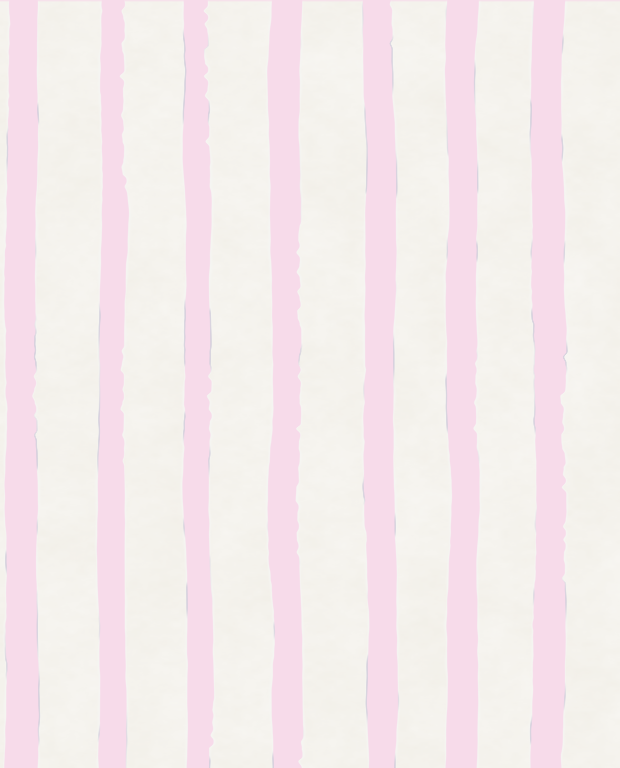
This pattern is drawn by a Shadertoy shader. Its source:

```glsl
// Seven hand-painted vertical pink stripes with uneven, torn edges on mottled cream paper.
#define STRIPES 7
#define FIRST_CENTRE 0.0368
#define SPACING 0.1412
#define WANDER 0.0085
#define EDGE_WOBBLE 0.0060
#define FINE_WOBBLE 0.0016
#define TEAR 0.0075
#define MOTTLE 0.026
#define PAPER vec3(0.959, 0.951, 0.929)
#define PINK vec3(0.969, 0.859, 0.918)
#define RIM vec3(0.962, 0.966, 0.955)
#define FLECK vec3(0.76, 0.74, 0.82)

float hash(vec2 p) {
    return fract(sin(dot(p, vec2(127.1, 311.7))) * 43758.5453);
}

float noise(vec2 p) {
    vec2 i = floor(p), f = fract(p);
    f = f * f * (3.0 - 2.0 * f);
    return mix(mix(hash(i), hash(i + vec2(1, 0)), f.x),
               mix(hash(i + vec2(0, 1)), hash(i + vec2(1, 1)), f.x), f.y);
}

float fbm(vec2 p) {
    float sum = 0.0, amp = 0.5;
    for (int i = 0; i < 4; i++) {
        sum += amp * noise(p);
        p = p * 2.1 + 17.3;
        amp *= 0.5;
    }
    return sum / 0.9375;
}

// Noise along a line, centred on zero; each integer seed gives its own line.
float wobble(float y, float seed) {
    return noise(vec2(y, seed)) - 0.5;
}

// Outward displacement of one painted edge.
float edgeShape(float y, float seed, float tearing) {
    float patches = smoothstep(0.55, 0.8, noise(vec2(y * 5.0, seed + 3.0)));
    float chips = noise(vec2(y * 95.0, seed + 4.0));
    return EDGE_WOBBLE * wobble(y * 9.0, seed)
         + FINE_WOBBLE * wobble(y * 48.0, seed + 1.0)
         - TEAR * tearing * patches * chips * chips;
}

vec3 paperColour(vec2 p) {
    float cloud = fbm(p * 14.0) - 0.5;
    float fibre = fbm(p * vec2(60.0, 95.0) + 40.0) - 0.5;
    return PAPER + MOTTLE * (cloud + 0.7 * fibre) * vec3(0.7, 0.8, 1.2);
}

void mainImage(out vec4 fragColor, in vec2 fragCoord) {
    vec2 p = fragCoord / iResolution.x;
    float top = iResolution.y / iResolution.x;
    float aa = 0.8 / iResolution.x;

    // Placement drift and half width of each stripe
    float drift[STRIPES] = float[](0.0, 0.004, 0.0, 0.0, 0.010, 0.004, 0.0);
    float halfWidth[STRIPES] = float[](0.0250, 0.0208, 0.0210, 0.0240, 0.0236, 0.0238, 0.0262);

    vec3 colour = paperColour(p);
    for (int i = 0; i < STRIPES; i++) {
        float seed = 20.0 * float(i) + 7.0;
        float centre = FIRST_CENTRE + SPACING * float(i) + drift[i]
                     + WANDER * wobble(p.y * 4.5, seed);
        float x = p.x - centre;
        float side = x < 0.0 ? 0.0 : 1.0;
        float edgeSeed = seed + 5.0 + 6.0 * side;
        float d = abs(x) - halfWidth[i]
                - edgeShape(p.y, edgeSeed, mix(0.25, 1.0, side));

        // Pale rim just outside the paint
        float rimWidth = 0.002 + 0.005 * noise(vec2(p.y * 30.0, edgeSeed + 2.0));
        colour = mix(colour, RIM, 0.8 * (1.0 - smoothstep(0.0, rimWidth, d)));
        colour = mix(colour, PINK, 1.0 - smoothstep(-aa, aa, d));

        // Occasional thin shadow along the edge
        float shade = smoothstep(0.68, 0.9, noise(vec2(p.y * 18.0, edgeSeed + 5.0)));
        float line = 1.0 - smoothstep(0.0005, 0.0007 + aa, abs(d - 0.0006));
        colour = mix(colour, FLECK, 0.55 * shade * line);
    }

    // Faint pink trim line along the top
    float trim = smoothstep(-aa, aa, p.y - top + 0.0022);
    colour = mix(colour, PINK, 0.7 * trim);
    fragColor = vec4(colour, 1.0);
}
```
